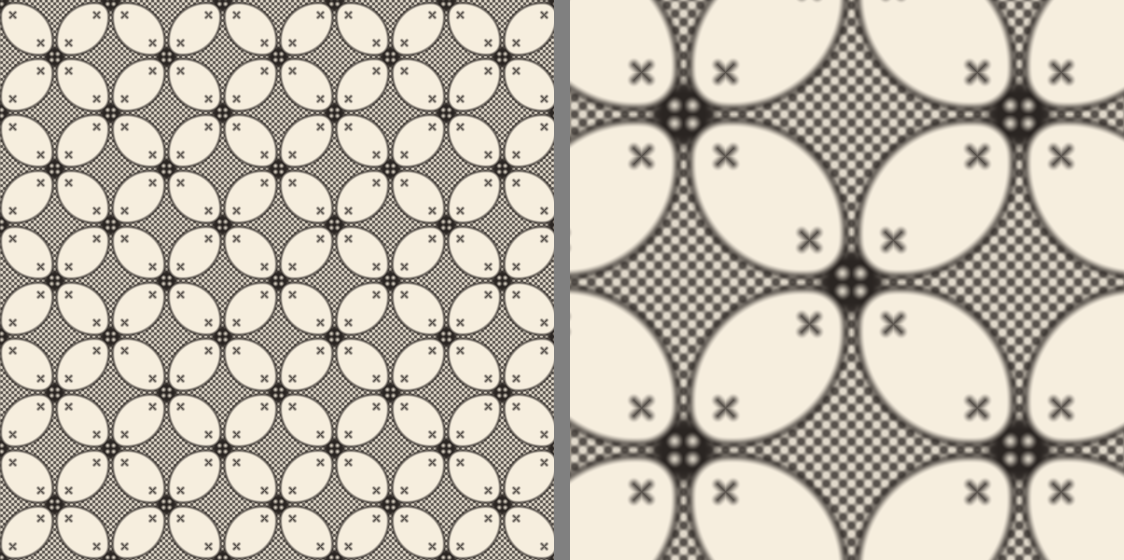
Left, the full canvas; right, a detail of the centre.
Write a Shadertoy shader that draws this pattern.

```glsl
#define CELL 0.0999                     // cell side, in canvas heights
#define ORIGIN vec2(-0.0022, -0.0008)   // lower left corner of the first cell
#define LEAF_RADIUS 0.66                // radius of both leaf arcs, in cells
#define LEAF_OFFSET 0.296               // arc centre to leaf axis
#define LEAF_ROUNDING 0.20              // rounding of the leaf tips
#define OUTLINE 0.028                   // outline width around a leaf
#define LATTICE 0.10                    // period of the lattice
#define MARK_POS 0.25                   // cross mark offset along each axis
#define MARK_SIZE vec2(0.046, 0.015)    // cross arm reach and half width
#define SOFTNESS 0.032                  // edge blur, in cells
#define CREAM vec3(0.965, 0.933, 0.872)
#define INK vec3(0.140, 0.120, 0.110)

const float TAU = 6.2831853;

// Lens of two arcs, long axis along y
float sdLens(vec2 p, float radius, float offset) {
    p = abs(p);
    float tip = sqrt(radius * radius - offset * offset);
    bool nearTip = (p.y - tip) * offset > p.x * tip;
    return nearTip ? length(p - vec2(0.0, tip))
                   : length(p + vec2(offset, 0.0)) - radius;
}

// Diagonal cross of two capsules
float sdCross(vec2 p, vec2 size) {
    p = abs(p);
    float along = clamp(0.5 * (p.x + p.y), 0.0, size.x);
    return length(p - along) - size.y;
}

float coverage(float dist, float blur) {
    return smoothstep(blur, -blur, dist);
}

// Light gaps between crossing diagonal threads
float latticeLight(vec2 p) {
    vec2 wave = cos(TAU * p / LATTICE);
    return mix(0.24, 0.90, smoothstep(-0.85, 0.85, wave.x * wave.y));
}

// Solid joint where four leaf tips meet, pierced by four dots
float jointLight(vec2 p, float blur) {
    return mix(0.03, 0.85, coverage(length(p - 0.054) - 0.029, blur));
}

void mainImage(out vec4 fragColor, in vec2 fragCoord) {
    vec2 grid = (fragCoord / iResolution.y - ORIGIN) / CELL;
    float blur = max(SOFTNESS, 0.8 / (CELL * iResolution.y));

    // Mirror every other cell, so that each leaf lies along (1, 1)
    vec2 id = floor(grid);
    vec2 p = fract(grid) - 0.5;
    if (mod(id.x + id.y, 2.0) > 0.5) p.x = -p.x;

    // Lattice ground and joints
    float light = latticeLight(p);
    vec2 corner = 0.5 - abs(p);
    float joint = p.x * p.y > 0.0 ? smoothstep(0.25, 0.12, length(corner)) : 0.0;
    light = mix(light, jointLight(corner, blur), joint);

    // Leaf with its outline
    vec2 axis = vec2(p.x - p.y, p.x + p.y) * sqrt(0.5);
    float leaf = sdLens(axis, LEAF_RADIUS - LEAF_ROUNDING, LEAF_OFFSET) - LEAF_ROUNDING;
    light *= 1.0 - 0.92 * coverage(leaf - OUTLINE, blur);
    light = mix(light, 1.0, coverage(leaf, blur));

    // Cross marks near both tips
    vec2 side = p.x + p.y > 0.0 ? vec2(MARK_POS) : vec2(-MARK_POS);
    light *= 1.0 - 0.92 * coverage(sdCross(p - side, MARK_SIZE), blur);

    fragColor = vec4(mix(INK, CREAM, light), 1.0);
}
```
